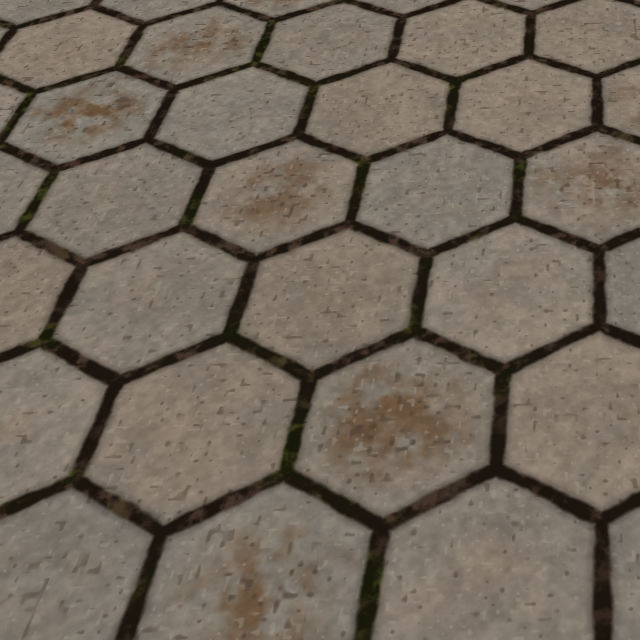
Write a Shadertoy shader that draws this texture.

```glsl
// Weathered hexagonal paving stones seen at a slant, with dark earthy joints.
// A projective map takes the canvas to the ground plane, where a hexagonal
// lattice gives each stone its tint, and noise adds grain, stains and moss.

// Ground (column, row, 1) to canvas, by columns
const mat3 GROUND_TO_CANVAS = mat3(
    0.2788, 0.0078, 0.0,
    0.1048, 0.2406, 0.114,
    0.5182, 0.5410, 1.0);
const float ROW_HEIGHT = 0.8660254;   // row spacing for stones one unit wide
const float JOINT_HALF = 0.036;       // half width of a joint
const float JOINT_SOFT = 0.013;       // softness of the stone edge
const float EDGE_WEAR  = 0.030;       // raggedness of the stone edge
const float GRAIN      = 0.13;        // contrast of the stone grain

const vec3 STONE_WARM = vec3(0.530, 0.479, 0.424);
const vec3 STONE_COOL = vec3(0.502, 0.478, 0.440);
const vec3 FLECK      = vec3(0.620, 0.585, 0.535);
const vec3 PIT        = vec3(0.300, 0.250, 0.205);
const vec3 RUST       = vec3(0.410, 0.318, 0.232);
const vec3 SOIL_DARK  = vec3(0.105, 0.080, 0.055);
const vec3 SOIL_LIGHT = vec3(0.270, 0.205, 0.165);
const vec3 MOSS       = vec3(0.160, 0.175, 0.060);

float hash(vec2 p) {
    vec3 q = fract(vec3(p.xyx) * 0.1031);
    q += dot(q, q.yzx + 33.33);
    return fract((q.x + q.y) * q.z);
}

float noise(vec2 p) {
    vec2 c = floor(p), f = fract(p);
    f = f * f * (3.0 - 2.0 * f);
    return mix(mix(hash(c), hash(c + vec2(1, 0)), f.x),
               mix(hash(c + vec2(0, 1)), hash(c + vec2(1, 1)), f.x), f.y);
}

float fbm(vec2 p) {
    float sum = 0.0, amp = 0.5;
    for (int i = 0; i < 4; i++) {
        sum += amp * noise(p);
        p = mat2(1.6, 1.2, -1.2, 1.6) * p + 17.3;
        amp *= 0.5;
    }
    return sum / 0.9375;
}

// Offset from the centre of the nearest stone
vec2 hexOffset(vec2 p) {
    vec2 period = vec2(1.0, 2.0 * ROW_HEIGHT);
    vec2 a = p - period * floor(p / period + 0.5);
    vec2 b = p - period * (floor(p / period) + 0.5);
    return dot(a, a) < dot(b, b) ? a : b;
}

// Stones are stained where a skewed lattice index is a power of two
float stainAmount(ivec2 cell) {
    int diagonal = (cell.x + cell.y) / 2;
    int index = ((cell.y - 5 * diagonal) & 15) + 1;
    bool stained = index > 1 && (index & (index - 1)) == 0;
    return stained ? 0.75 + 0.35 * hash(vec2(cell) + 71.0) : 0.12;
}

vec3 stoneColor(vec2 p, vec2 offset, ivec2 cell) {
    vec2 id = vec2(cell) + 40.0;
    float cloud = fbm(p * 5.0 + 50.0);
    float grain = fbm(p * 24.0 + 90.0);
    vec3 color = mix(STONE_COOL, STONE_WARM, clamp(hash(id) + cloud - 0.5, 0.0, 1.0));
    color *= 0.97 + 0.06 * hash(id + 9.0) + 0.12 * (cloud - 0.5);

    // Rusty patch, densest near the middle of the stone
    float patchy = fbm(p * 9.0 + 20.0);
    float middle = 1.0 - smoothstep(0.12, 0.47, length(offset) + 0.35 * (cloud - 0.5));
    float stain = stainAmount(cell) * middle;
    color = mix(color, RUST, stain * smoothstep(0.22, 0.72, patchy));

    // Grain, pale aggregate and dark pits
    color *= 1.0 + GRAIN * 2.0 * (grain - 0.5);
    float pale = smoothstep(0.76, 0.95, noise(p * 36.0 + 130.0));
    float pits = smoothstep(0.80 - 0.14 * stain, 0.97, noise(p * 29.0 + 210.0));
    color = mix(color, FLECK, 0.42 * pale);
    return mix(color, PIT, (0.48 + 0.25 * stain) * pits);
}

vec3 jointColor(vec2 p, vec2 offset) {
    float crumbs = smoothstep(0.42, 0.78, fbm(p * 17.0 + 310.0));
    float upright = smoothstep(0.38, 0.46, abs(offset.x));
    float moss = smoothstep(0.42, 0.70, fbm(p * 4.0 + 400.0)) * (0.3 + 0.5 * upright);
    vec3 soil = mix(SOIL_DARK, SOIL_LIGHT, crumbs * (1.0 - 0.45 * upright));
    return mix(soil, MOSS * (0.55 + 0.9 * crumbs), moss);
}

void mainImage(out vec4 fragColor, in vec2 fragCoord) {
    // Canvas to ground plane
    vec3 ground = inverse(GROUND_TO_CANVAS) * vec3(fragCoord / iResolution.xy, 1.0);
    vec2 p = ground.xy / ground.z * vec2(1.0, ROW_HEIGHT);

    // Stone index and distance to its border
    vec2 offset = hexOffset(p);
    vec2 center = p - offset;
    ivec2 cell = ivec2(floor(vec2(2.0 * center.x, center.y / ROW_HEIGHT) + 0.5));
    vec2 q = abs(offset);
    float border = 0.5 - max(q.x, dot(q, vec2(0.5, ROW_HEIGHT)));
    float worn = border + EDGE_WEAR * (fbm(p * 10.0 + 500.0) - 0.5);

    // Stone over joint, with a grimy rim
    float soft = max(JOINT_SOFT, fwidth(p.y));
    float cover = smoothstep(JOINT_HALF - soft, JOINT_HALF + soft, worn);
    vec3 stone = stoneColor(p, offset, cell);
    stone *= mix(0.80, 1.0, smoothstep(JOINT_HALF, JOINT_HALF + 0.045, worn));
    fragColor = vec4(mix(jointColor(p, offset), stone, cover), 1.0);
}
```
